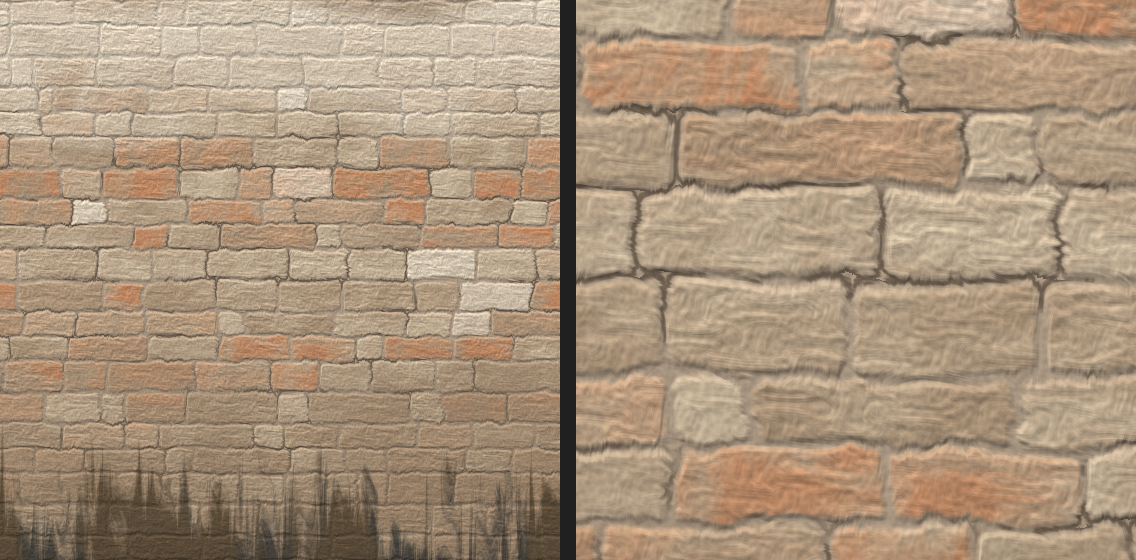
Left: the whole. Right: its middle third, enlarged.
Write a three.js fragment shader that draws this texture.

```glsl
varying vec2 vUv;

const float ROWS = 20.0;
const float COLUMNS = 9.0;
const float CORNER_RADIUS = 0.009;

const vec3 TAN = vec3(0.65, 0.56, 0.46);
const vec3 SAND = vec3(0.76, 0.69, 0.59);
const vec3 RUST = vec3(0.73, 0.52, 0.38);
const vec3 UMBER = vec3(0.53, 0.44, 0.35);
const vec3 LIME = vec3(0.87, 0.83, 0.76);
const vec3 MORTAR = vec3(0.66, 0.59, 0.51);
const vec3 CREVICE = vec3(0.30, 0.25, 0.20);
const vec3 SOOT = vec3(0.20, 0.20, 0.19);
const vec3 DAMP = vec3(0.30, 0.25, 0.18);

float hash(vec2 p) {
  return fract(sin(dot(p, vec2(127.1, 311.7))) * 43758.5);
}

// Layered sines, each layer turned and bent by the one before
float waves(vec2 p) {
  float sum = 0.0;
  float amplitude = 0.5;
  for (int i = 0; i < 5; i++) {
    p = mat2(0.8, -0.6, 0.6, 0.8) * p + 1.7;
    p += 0.9 * sin(p.yx * 1.3);
    sum += amplitude * sin(p.x) * sin(p.y);
    p *= 1.8;
    amplitude *= 0.62;
  }
  return sum;
}

// Cellular noise: distance to the nearest scattered point
float cells(vec2 p) {
  vec2 cell = floor(p);
  float nearest = 2.0;
  for (int j = -1; j <= 1; j++) {
    for (int i = -1; i <= 1; i++) {
      vec2 c = cell + vec2(float(i), float(j));
      vec2 point = c + vec2(hash(c), hash(c + 41.3));
      nearest = min(nearest, distance(p, point));
    }
  }
  return nearest;
}

// Uneven position of an upright joint, in columns
float jointAt(float index, float row) {
  return index + 0.8 * (hash(vec2(mod(index, COLUMNS), row)) - 0.5);
}

// Column, row and depth inside the stone's rounded outline
vec3 stoneAt(vec2 uv) {
  float y = uv.y * ROWS + 0.12 * sin(uv.y * 31.4159);
  float row = floor(y);
  float x = uv.x * COLUMNS + COLUMNS * hash(vec2(row, 5.0));
  float column = floor(x);
  if (x < jointAt(column, row)) column -= 1.0;
  else if (x > jointAt(column + 1.0, row)) column += 1.0;
  float side = min(x - jointAt(column, row), jointAt(column + 1.0, row) - x) / COLUMNS;
  float bed = min(y - row, row + 1.0 - y) / ROWS;
  float inset = CORNER_RADIUS - length(max(CORNER_RADIUS - vec2(side, bed), 0.0));
  return vec3(mod(column, COLUMNS), row, inset);
}

vec2 wobble(vec2 uv) {
  return uv + 0.006 * vec2(waves(uv * 45.0), waves(uv * 45.0 + 7.0));
}

float faceMask(float inset) {
  return smoothstep(0.0008, 0.006, inset);
}

// Height of the rough wall surface
float relief(vec2 uv) {
  vec3 stone = stoneAt(wobble(uv));
  float strata = waves(uv * vec2(85.0, 190.0) + stone.xy * 3.7);
  float pits = smoothstep(0.1, 0.5, cells(uv * vec2(85.0, 130.0)));
  float roughness = 0.5 + 0.6 * hash(stone.xy + 17.0);
  return faceMask(stone.z) * (0.7 + roughness * (0.45 * strata + 0.22 * pits)) + 0.15 * strata;
}

vec3 stoneColour(vec2 id, vec2 uv) {
  float blotch = waves(uv * vec2(28.0, 45.0) + id * 2.3);
  vec3 colour = mix(TAN, SAND, clamp(hash(id) + 0.6 * blotch, 0.0, 1.0));
  float band = smoothstep(0.2, 0.35, uv.y) * (1.0 - smoothstep(0.65, 0.85, uv.y));
  float rusty = smoothstep(0.5, 0.85, hash(id + 9.0)) * (0.3 + 0.7 * band);
  colour = mix(colour, RUST, rusty * clamp(0.65 + 1.1 * blotch, 0.0, 1.0));
  float pale = step(0.95, hash(id + 23.0));
  return mix(colour, LIME, 0.6 * pale);
}

// Limewash above, damp and running soot below
vec3 weather(vec3 colour, vec2 uv) {
  float cloud = waves(uv * vec2(9.0, 16.0));
  colour = mix(colour, UMBER, 0.6 * (1.0 - smoothstep(0.08, 0.48, uv.y + 0.1 * cloud)));
  colour = mix(colour, LIME, 0.72 * smoothstep(0.72, 0.92, uv.y + 0.09 * cloud));
  colour = mix(colour, UMBER, 0.55 * smoothstep(0.96, 1.02, uv.y + 0.04 * cloud));
  float clump = waves(vec2(uv.x * 14.0, uv.y * 3.0));
  float streak = waves(vec2(uv.x * 95.0, uv.y * 10.0));
  float reach = 0.09 + 0.11 * clump + 0.12 * streak;
  float soot = smoothstep(-0.06, 0.09, reach - uv.y);
  return mix(colour, mix(SOOT, DAMP, smoothstep(-0.3, 0.3, clump)), 0.85 * soot);
}

void main() {
  vec3 stone = stoneAt(wobble(vUv));
  vec3 colour = mix(MORTAR, stoneColour(stone.xy, vUv), faceMask(stone.z));

  // Broken dark gaps along the joints
  float gap = 1.0 - smoothstep(0.0004, 0.0024, abs(stone.z));
  float open = smoothstep(-0.15, 0.3, waves(vUv * 24.0 + 3.0));
  colour = mix(colour, CREVICE, 0.65 * gap * open);
  colour = weather(colour, vUv);

  // Light from above, then fine grain
  float slope = relief(vUv) - relief(vUv + vec2(-0.001, 0.0028));
  colour *= 1.0 + clamp(0.34 * slope, -0.42, 0.2);
  colour *= 0.94 + 0.13 * cells(vUv * 220.0);
  gl_FragColor = vec4(colour, 1.0);
}
```
